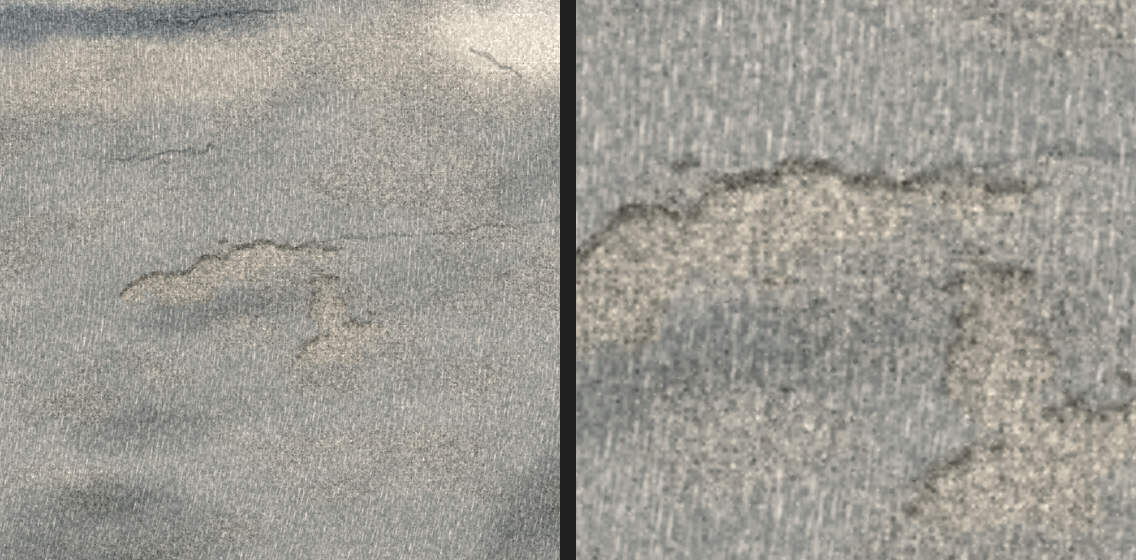
Left: the whole. Right: its middle third, enlarged.
This texture is drawn by a WebGL 1 fragment shader. Its source:

```glsl
precision highp float;
uniform vec2 u_resolution;

float hash(vec2 p) {
  vec3 q = fract(p.xyx * 0.1031);
  q += dot(q, q.yzx + 33.33);
  return fract((q.x + q.y) * q.z);
}

float noise(vec2 p) {
  vec2 i = floor(p), f = fract(p);
  f = f * f * (3.0 - 2.0 * f);
  return mix(mix(hash(i), hash(i + vec2(1, 0)), f.x),
             mix(hash(i + vec2(0, 1)), hash(i + vec2(1, 1)), f.x), f.y);
}

float fbm(vec2 p) {
  float sum = 0.0, amp = 0.5;
  for (int i = 0; i < 4; i++) {
    sum += amp * noise(p);
    p = mat2(1.6, 1.2, -1.2, 1.6) * p + 17.3;
    amp *= 0.5;
  }
  return sum / 0.9375;
}

// Sheared ellipse: 1 at the centre, 0 on the rim, negative outside
float blob(vec2 p, vec2 centre, vec2 radius, float slope) {
  vec2 d = p - centre;
  d.y -= slope * d.x;
  return 1.0 - length(d / radius);
}

float zone(vec2 p, vec2 centre, vec2 radius, float slope) {
  return smoothstep(-0.1, 0.55, blob(p, centre, radius, slope));
}

// Worn hollows with ragged outlines
float pit(vec2 p) {
  float s = blob(p, vec2(0.35, 0.505), vec2(0.13, 0.045), 0.28);
  s = max(s, blob(p, vec2(0.47, 0.545), vec2(0.13, 0.027), 0.1));
  s = max(s, blob(p, vec2(0.585, 0.46), vec2(0.035, 0.06), 0.0));
  s = max(s, blob(p, vec2(0.615, 0.395), vec2(0.07, 0.045), 0.3));
  s += 1.3 * (fbm(p * vec2(30.0, 42.0)) - 0.5);
  return smoothstep(-0.02, 0.28, s);
}

float crack(vec2 p, vec2 a, vec2 b, float width) {
  p.y += 0.03 * (fbm(p * 24.0) - 0.5);
  vec2 d = p - a, e = b - a;
  float t = clamp(dot(d, e) / dot(e, e), 0.0, 1.0);
  float w = width * (0.3 + 1.2 * noise(p * 55.0));
  return 1.0 - smoothstep(0.3 * w, w + 0.002, length(d - e * t));
}

// One pebble at a random place in some of the cells
float pebbles(vec2 p, float cells, float density) {
  vec2 g = p * cells, id = floor(g);
  vec2 spot = 0.35 + 0.3 * vec2(hash(id + 3.1), hash(id + 9.7));
  float size = mix(0.15, 0.34, hash(id + 21.0));
  float disc = 1.0 - smoothstep(size * 0.5, size + 0.12, length(fract(g) - spot));
  return disc * step(hash(id + 37.0), density);
}

// Short steep strokes in overlapping layers
float streaks(vec2 p) {
  p.x -= 0.24 * p.y - 0.15 * p.y * p.y;
  float sum = 0.0;
  for (int i = 0; i < 4; i++) {
    float k = float(i);
    vec2 g = p * vec2(94.0 + 7.0 * k, 37.0 + 4.0 * k) + k * 5.37;
    g.y += hash(vec2(floor(g.x), k)) * 9.0;
    vec2 id = floor(g) + k * 71.0;
    vec2 d = abs(fract(g) - vec2(0.25 + 0.5 * hash(id), 0.5));
    float stroke = (1.0 - smoothstep(0.04, 0.24, d.x)) * (1.0 - smoothstep(0.12, 0.46, d.y));
    sum += stroke * hash(id + 13.0);
  }
  return sum;
}

void main() {
  vec2 uv = gl_FragCoord.xy / u_resolution;
  vec2 w = uv + 0.07 * (vec2(fbm(uv * 9.0), fbm(uv * 9.0 + 40.0)) - 0.5);

  // Broad light and shade
  float sun = zone(w, vec2(0.97, 0.945), vec2(0.25, 0.11), 0.1);
  float tan_band = max(zone(w, vec2(0.25, 0.865), vec2(0.42, 0.09), 0.14),
                       zone(w, vec2(0.83, 0.9), vec2(0.34, 0.12), 0.0));
  float shade = zone(w, vec2(0.15, 0.962), vec2(0.46, 0.045), 0.07);
  float damp = max(zone(w, vec2(0.2, 0.045), vec2(0.27, 0.11), 0.0),
                   0.7 * zone(w, vec2(0.28, 0.23), vec2(0.18, 0.05), 0.0));
  damp = max(damp, zone(w, vec2(1.0, 0.06), vec2(0.17, 0.15), 0.5));
  damp = max(damp, 0.55 * zone(w, vec2(0.97, 0.68), vec2(0.15, 0.07), 0.3));
  damp = max(damp, 0.5 * zone(w, vec2(0.38, 0.45), vec2(0.19, 0.035), 0.2));
  float corner = zone(w, vec2(0.02, 1.0), vec2(0.2, 0.035), 0.1);

  // Hollows, their shadowed upper lips, and cracks
  float hollow = pit(uv);
  float lip = clamp(hollow - pit(uv + vec2(-0.002, 0.009)), 0.0, 1.0);
  float split = 0.5 * crack(uv, vec2(0.54, 0.565), vec2(1.0, 0.605), 0.003);
  split = max(split, 0.7 * crack(uv, vec2(0.2, 0.715), vec2(0.38, 0.735), 0.003));
  split = max(split, crack(uv, vec2(0.84, 0.912), vec2(0.93, 0.865), 0.006));
  split = max(split, 0.7 * crack(uv, vec2(0.28, 0.96), vec2(0.53, 0.985), 0.004));

  // Grain, stones and strokes
  float drift = fbm(vec2(uv.x * 5.0, (uv.y - 0.15 * uv.x) * 13.0)) - 0.5;
  float rough = smoothstep(0.45, 0.68, fbm(vec2(uv.x * 7.0, uv.y * 15.0) + 60.0));
  float coarse = max(hollow, 0.7 * rough);
  float grain = 0.15 * (noise(uv * 230.0) - 0.5) + 0.13 * (noise(uv * 430.0 + 8.0) - 0.5);
  float stones = pebbles(uv, 130.0, 0.04 + 0.22 * coarse)
               + 0.8 * pebbles(uv + 0.37, 210.0, 0.06 + 0.25 * coarse);
  float pores = pebbles(uv + 0.71, 170.0, 0.05 + 0.3 * coarse);
  float strokes = streaks(uv) * (1.0 - 0.75 * max(hollow, sun)) * (1.0 - 0.4 * rough);

  float light = 0.585 + 0.13 * drift + 0.2 * sun + 0.075 * tan_band + 0.13 * corner;
  light += 0.035 * hollow - 0.12 * shade - 0.1 * damp;
  light += grain * (0.85 + 0.5 * coarse) + 0.1 * stones - 0.1 * pores + 0.1 * strokes;
  light -= 0.2 * lip + 0.17 * split;

  // Cool greys in the darks, cream in the lights
  vec3 coolTint = vec3(-0.006, 0.004, -0.009);
  vec3 creamTint = vec3(0.022, 0.0, -0.04);
  vec3 color = light + mix(coolTint, creamTint, smoothstep(0.45, 0.85, light));
  float warmth = max(max(0.8 * hollow, 0.6 * tan_band), 0.3 * rough) * (1.0 - shade);
  color += warmth * vec3(0.025, 0.0, -0.03) + shade * vec3(-0.012, 0.0, 0.02);
  gl_FragColor = vec4(clamp(color, 0.0, 1.0), 1.0);
}
```
